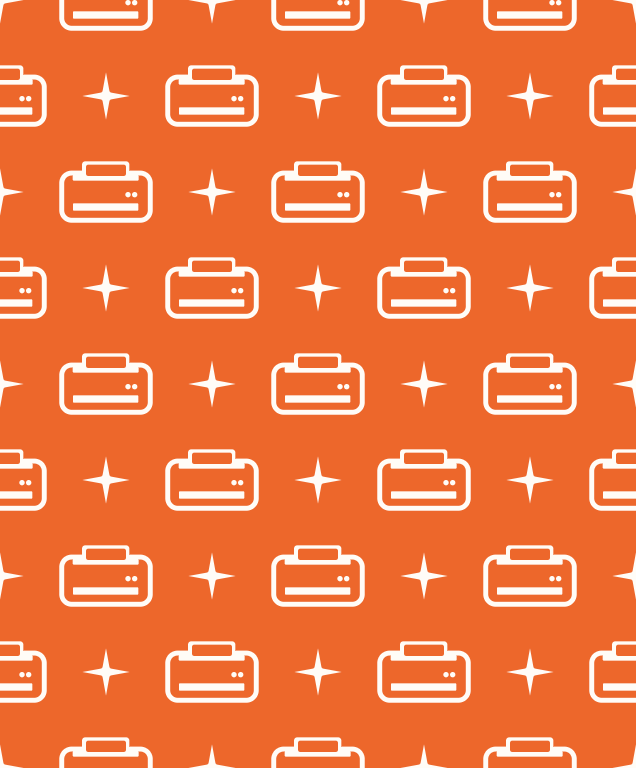
A Shadertoy shader for this pattern:

```glsl
// A checkerboard lattice of outlined printers and four-pointed sparkles, flat cream on orange.
// Each lattice node draws one signed distance shape, chosen by parity; even node counts
// on both axes make the sheet tile without a seam.

const vec2 NODES = vec2(6.0, 8.0);        // lattice nodes across and down
const vec2 CELL = vec2(159.0, 144.0);     // size of one cell in design units
const vec3 ORANGE = vec3(0.928, 0.402, 0.170);
const vec3 CREAM = vec3(1.0, 0.99, 0.97);

float roundedBox(vec2 p, vec2 halfSize, float radius) {
    vec2 q = abs(p) - halfSize + radius;
    return length(max(q, 0.0)) + min(max(q.x, q.y), 0.0) - radius;
}

float smoothMin(float a, float b, float blend) {
    float h = max(blend - abs(a - b), 0.0) / blend;
    return min(a, b) - 0.25 * blend * h * h;
}

// Four tapered arms with softened inner corners
float sparkle(vec2 p, float reach, float waist) {
    p = abs(p);
    vec2 normal = normalize(vec2(waist, reach - waist));
    float across = dot(p - vec2(reach, 0.0), normal);
    float upright = dot(p.yx - vec2(reach, 0.0), normal);
    return smoothMin(across, upright, 3.0);
}

float printer(vec2 p) {
    // Body outline
    float d = abs(roundedBox(p - vec2(0.0, -7.0), vec2(66.4, 35.4), 15.0)) - 3.7;
    // Paper feed: lid and tray, with a window cut through
    d = min(d, roundedBox(p - vec2(-0.5, 31.5), vec2(35.5, 14.5), 5.0));
    d = min(d, roundedBox(p - vec2(-0.5, 24.5), vec2(49.5, 7.5), 2.0));
    d = max(d, -roundedBox(p - vec2(0.0, 32.5), vec2(30.0, 8.5), 3.5));
    // Output slot
    d = min(d, roundedBox(p - vec2(-0.5, -22.5), vec2(49.0, 5.5), 1.5));
    // Pair of indicator lights, mirrored about their midpoint
    vec2 light = p - vec2(38.0, -4.0);
    light.x = abs(light.x) - 5.0;
    return min(d, length(light) - 4.0);
}

void mainImage(out vec4 fragColor, in vec2 fragCoord) {
    vec2 grid = fragCoord / iResolution.xy * NODES;
    vec2 node = floor(grid + 0.5);
    vec2 p = (grid - node) * CELL;

    // Alternate the motifs
    bool isPrinter = mod(node.x + node.y, 2.0) > 0.5;
    float d = isPrinter ? printer(p) : sparkle(p, 35.5, 5.5);

    // Edge coverage over one pixel
    float pixel = NODES.x * CELL.x / iResolution.x;
    float ink = clamp(0.5 - d / pixel, 0.0, 1.0);
    fragColor = vec4(mix(ORANGE, CREAM, ink), 1.0);
}
```
